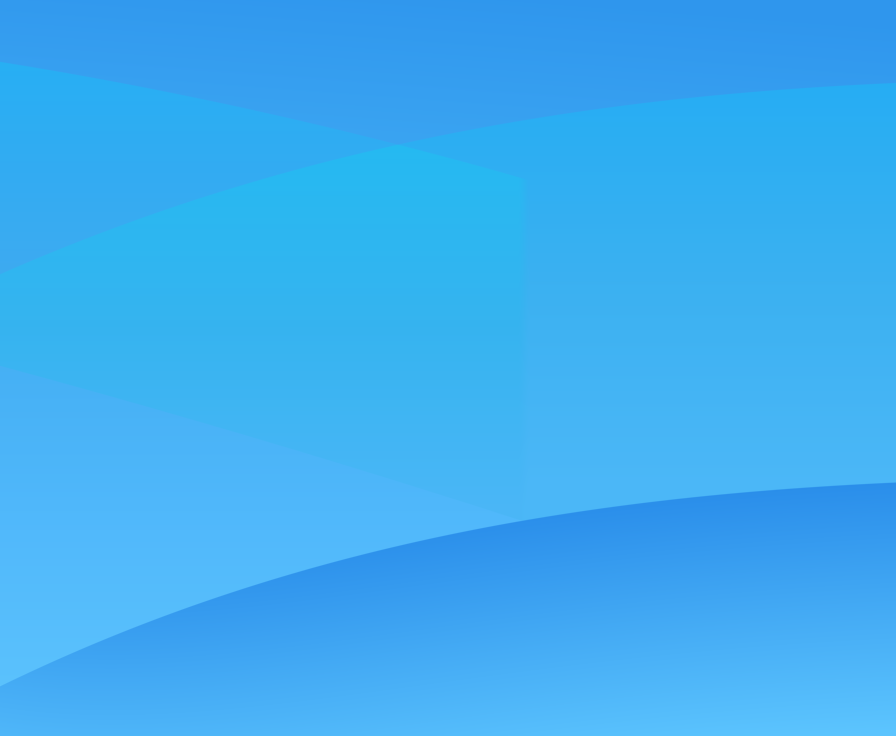
Write a WebGL 1 fragment shader that draws this background.

```glsl
precision highp float;

// Calm blue background: a dark sky, a falling band from the left, a wide
// rising swell and a low hill. Each edge is a polynomial in x, and each
// layer is filled with its own vertical color ramp.

uniform vec2 u_resolution;

// Cubic edge, evaluated by Horner's rule.
float curve(float x, vec4 k) {
  return k.x + x * (k.y + x * (k.z + x * k.w));
}

// Antialiased mask that is one where depth lies below the edge.
float below(float depth, float edge, float soft) {
  return smoothstep(-soft, soft, depth - edge);
}

// Three-color ramp with its middle color at t = 0.5.
vec3 ramp(vec3 top, vec3 middle, vec3 bottom, float t) {
  t = clamp(t, 0.0, 1.0) * 2.0;
  return mix(mix(top, middle, min(t, 1.0)), bottom, max(t - 1.0, 0.0));
}

// Position of a value between two limits.
float span(float a, float b, float v) {
  return clamp((v - a) / (b - a), 0.0, 1.0);
}

vec3 skyColor(float x, float depth) {
  vec3 deepBlue = vec3(0.185, 0.590, 0.930);
  vec3 softBlue = vec3(0.225, 0.640, 0.945);
  return mix(deepBlue, softBlue, span(0.0, 0.2, depth + 0.05 - 0.09 * x));
}

vec3 bandColor(float depth) {
  return ramp(vec3(0.155, 0.685, 0.953), vec3(0.195, 0.672, 0.949),
              vec3(0.235, 0.668, 0.943), span(0.09, 0.36, depth));
}

vec3 swellColor(float depth) {
  return ramp(vec3(0.148, 0.678, 0.953), vec3(0.230, 0.692, 0.943),
              vec3(0.295, 0.718, 0.968), span(0.11, 0.66, depth));
}

vec3 overlapColor(float depth) {
  return ramp(vec3(0.145, 0.725, 0.945), vec3(0.210, 0.703, 0.938),
              vec3(0.290, 0.715, 0.966), span(0.20, 0.69, depth));
}

vec3 lowerLightColor(float depth) {
  return ramp(vec3(0.270, 0.688, 0.957), vec3(0.315, 0.722, 0.984),
              vec3(0.353, 0.757, 0.988), span(0.49, 0.93, depth));
}

vec3 hillColor(float depth, float edge) {
  float rise = edge - 0.655;
  float t = (depth - edge) / 0.34 + 7.0 * rise * rise;
  return ramp(vec3(0.165, 0.557, 0.918), vec3(0.265, 0.667, 0.957),
              vec3(0.360, 0.770, 0.996), t);
}

void main() {
  vec2 uv = gl_FragCoord.xy / u_resolution;
  float x = uv.x;
  float depth = 1.0 - uv.y;
  float fromRight = 1.0 - x;
  float soft = 0.8 / u_resolution.y;

  // Edges, measured downward from the top of the canvas.
  float bandTop = curve(x, vec4(0.084, 0.195, 0.131, 0.0));
  float bandBottom = curve(x, vec4(0.497, 0.329, 0.056, 0.0));
  float swellTop = curve(fromRight, vec4(0.1127, 0.053, 0.137, 0.070));
  float hillTop = curve(fromRight, vec4(0.6556, 0.055, 0.128, 0.094));

  // Masks; the band ends in a faint upright seam.
  float bandEnd = 1.0 - smoothstep(0.578, 0.592, x);
  float band = below(depth, bandTop, soft) * bandEnd;
  float underBand = below(depth, bandBottom, soft) * bandEnd;
  float swell = below(depth, swellTop, soft);
  float hill = below(depth, hillTop, soft);

  // Layers from back to front.
  vec3 upper = mix(skyColor(x, depth), bandColor(depth), band);
  vec3 lower = mix(swellColor(depth), overlapColor(depth), band);
  lower = mix(lower, lowerLightColor(depth), underBand);
  vec3 color = mix(upper, lower, swell);
  color = mix(color, hillColor(depth, hillTop), hill);

  gl_FragColor = vec4(color, 1.0);
}
```
